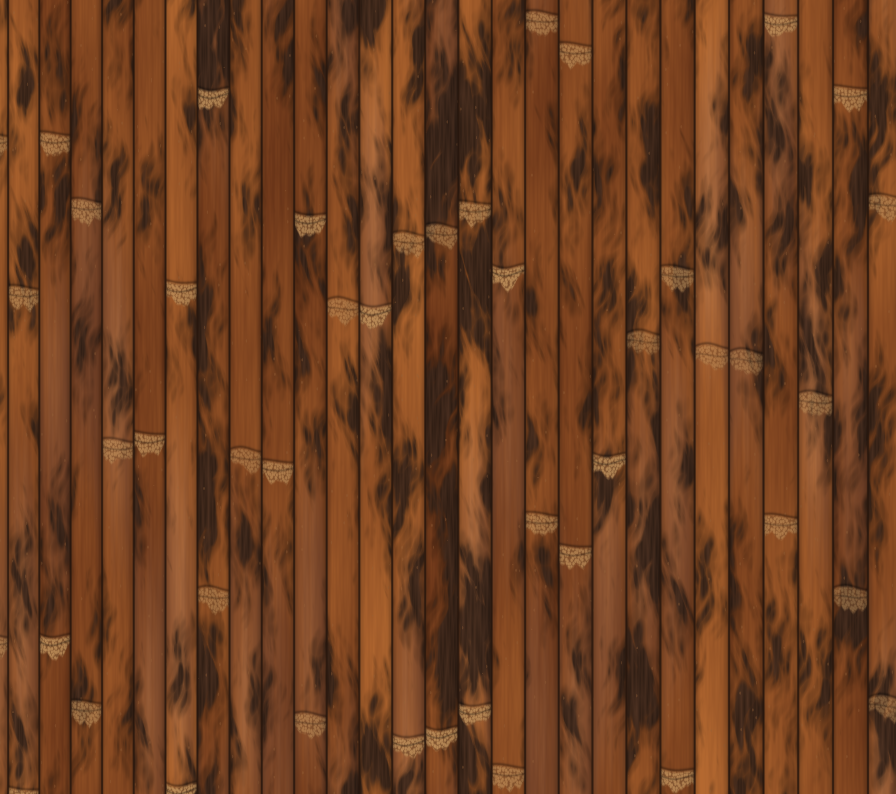
Reproduce this texture procedurally as a WebGL 2 fragment shader.

```glsl
#version 300 es
precision highp float;
// Upright scorched bamboo slats with pale ragged nodes and charred licks.
uniform vec2 u_resolution;
out vec4 fragColor;

float hash(vec2 p) {
  vec3 q = fract(p.xyx * 0.1031);
  q += dot(q, q.yzx + 33.33);
  return fract((q.x + q.y) * q.z);
}

// Cellular noise: distance to the nearest jittered point.
float cellular(vec2 p) {
  vec2 cell = floor(p);
  float nearest = 2.0;
  for (int j = -1; j <= 1; j++)
    for (int i = -1; i <= 1; i++) {
      vec2 c = cell + vec2(i, j);
      vec2 point = c + vec2(hash(c), hash(c + 57.3));
      nearest = min(nearest, distance(p, point));
    }
  return nearest;
}

// Layered sines running along the slat, in about -1..1.
float grain(float x, float y, float seed) {
  float sum = 0.0, amp = 0.5, freq = 6.0;
  for (int i = 0; i < 4; i++) {
    sum += amp * sin(x * freq + seed * 40.0 + 1.3 * sin(y * 0.35 + seed * 9.0 + freq));
    freq *= 2.1;
    amp *= 0.58;
  }
  return sum;
}

void main() {
  vec2 p = gl_FragCoord.xy / u_resolution * vec2(1.0, 0.887);

  // Slats widen slightly from left to right.
  float pitch = sqrt(0.0347 * 0.0347 + 0.00034 * (p.x - 0.0091));
  float slat = (pitch - 0.0347) / 0.00017;
  float id = floor(slat) + 8.0;
  float x = fract(slat);
  float y = p.y / 0.037;
  float pixel = 1.0 / u_resolution.x;
  float seed = hash(vec2(id, 3.7));
  vec2 shift = vec2(id * 17.3, seed * 91.0);

  // Wood: tone per slat, slow drift along it, fine lengthwise fibre.
  float drift = sin(y * 0.31 + seed * 30.0) + 0.6 * sin(y * 0.83 + seed * 71.0);
  float fibre = cellular(vec2(x * 11.0, y * 0.7) + shift);
  float tone = 0.5 + 0.6 * (hash(vec2(id, 9.1)) - 0.5) + 0.12 * drift
             + 0.13 * grain(x, y, seed) + 0.16 * (0.45 - fibre);
  vec3 color = mix(vec3(0.41, 0.205, 0.095), vec3(0.69, 0.40, 0.185), clamp(tone, 0.0, 1.0));

  // Greyish sheen, pale down the middle of the slat.
  float sheen = smoothstep(0.0, 1.3, sin(y * 0.23 + seed * 53.0) + 0.4 * grain(x, y, seed + 2.0));
  float middle = exp(-pow((x - 0.45) / 0.25, 2.0));
  color = mix(color, mix(vec3(0.45, 0.27, 0.18), vec3(0.64, 0.42, 0.28), middle * tone * 1.3), 0.65 * sheen);

  // Signed height above the closest node.
  float along = p.y - 0.56 * hash(vec2(id, 21.4)) + 0.28;
  float nodeSeed = hash(vec2(id, floor(along / 0.56) + 40.0));
  float d = mod(along, 0.56) - 0.28 + 0.004 * (nodeSeed - 0.5) * sin(x * 5.0);

  // Char: stretched cells at three scales, slanted and bent by sines.
  float slant = mix(-0.6, 0.6, hash(vec2(id, 33.8)));
  float bent = x + 0.16 * sin(y * 0.9 + seed * 20.0) + 0.07 * sin(y * 2.7 + x * 4.0);
  float field = 0.60 * cellular(vec2(bent * 0.7, y * 0.2) + shift)
              + 0.27 * cellular(vec2(bent * 2.8 + slant * y, y * 0.6) + shift)
              + 0.13 * cellular(vec2(bent * 6.0 + slant * y, y * 1.7) + shift);
  float heat = hash(vec2(id, 47.2));
  float level = 0.22 + 0.23 * heat * heat * heat + 0.06 * exp(-abs(d + 0.035) * 28.0);
  float scorch = 1.0 - smoothstep(level, level + 0.22, field);
  float burn = 1.0 - smoothstep(level - 0.06, level + 0.07, field);
  color *= 1.0 - 0.28 * scorch;
  vec3 soot = vec3(0.20, 0.13, 0.092) * (0.8 + 0.6 * fibre);
  color = mix(color, soot, 0.88 * burn);

  // Small scraped flecks.
  vec2 fleckAt = vec2(x * 2.5, y * 1.3) + shift;
  float fleck = 1.0 - smoothstep(0.03, 0.09, cellular(fleckAt));
  color = mix(color, vec3(0.58, 0.38, 0.22), 0.35 * fleck * step(0.7, hash(floor(fleckAt))));

  // Node: flat upper rim, ragged hanging lower rim, fibrous filling.
  float ragged = cellular(vec2(x * 4.0, nodeSeed * 50.0 + id));
  float top = 0.010 + 0.002 * sin(x * 3.14 + nodeSeed * 3.0);
  float bottom = -0.004 - 0.009 * sin(x * 3.14 + 0.5 * (nodeSeed - 0.5)) + 0.012 * (ragged - 0.4);
  float soft = 0.0014 + pixel;
  float node = smoothstep(bottom - soft, bottom + soft, d)
             * (1.0 - smoothstep(top - soft, top + soft, d));
  float husk = cellular(vec2(x * 14.0, d * 260.0) + shift);
  vec3 straw = mix(vec3(0.72, 0.54, 0.34), vec3(0.50, 0.33, 0.19), smoothstep(0.2, 0.9, husk));
  float rim = exp(-pow((d - top - 0.002) / 0.0018, 2.0));
  float crease = exp(-pow((d - 0.004 + 0.003 * sin(x * 3.14)) / 0.0013, 2.0));
  color *= 1.0 - 0.3 * rim;
  color = mix(color, straw * (1.0 - 0.3 * crease), node * mix(0.5, 0.95, nodeSeed));

  // Rounded sides and the thin dark gap between slats.
  float edge = min(x, 1.0 - x);
  color *= 0.82 + 0.18 * smoothstep(0.0, 0.2, edge) + 0.08 * (0.5 - x);
  float gap = 1.0 - smoothstep(0.005, 0.025 + pixel / pitch, edge);
  color = mix(color, vec3(0.15, 0.085, 0.05), 0.85 * gap);

  fragColor = vec4(color, 1.0);
}
```
